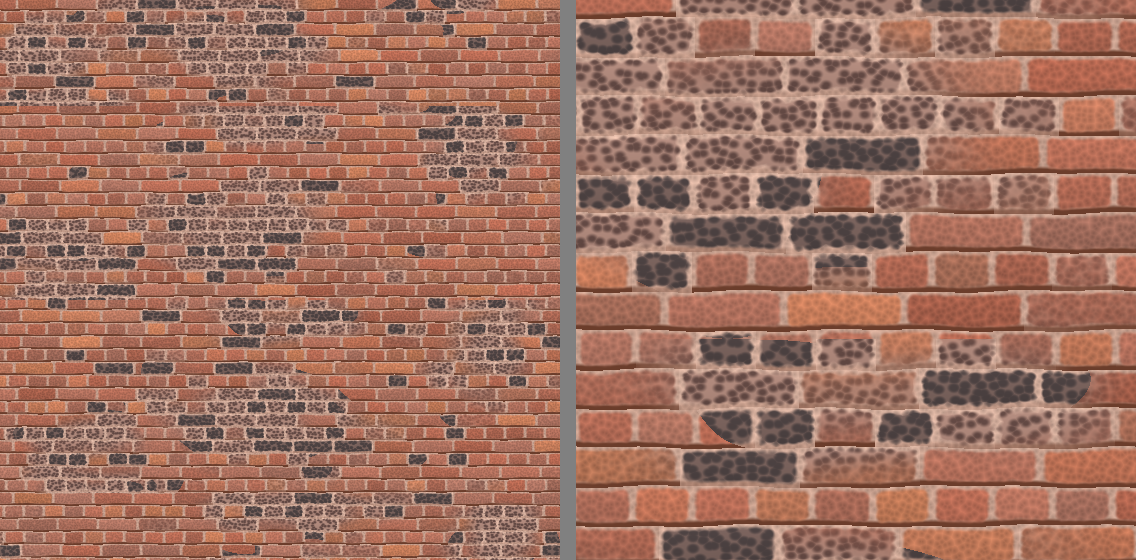
Left: the whole. Right: its middle third, enlarged.
This texture is drawn by a Shadertoy shader. Its source:

```glsl
// Weathered brick wall: alternating long and short courses, pale joints, sooty worn patches.

const float COURSES = 43.0;
const float LONG_BRICKS = 14.0;
const float SHORT_BRICKS = 28.0;

const vec3 CLAY_RED = vec3(0.72, 0.41, 0.32);
const vec3 CLAY_ORANGE = vec3(0.78, 0.49, 0.35);
const vec3 CLAY_PINK = vec3(0.66, 0.46, 0.40);
const vec3 WORN_DARK = vec3(0.38, 0.28, 0.26);
const vec3 WORN_PALE = vec3(0.68, 0.53, 0.48);
const vec3 SOOT = vec3(0.29, 0.25, 0.25);
const vec3 MORTAR = vec3(0.84, 0.69, 0.62);
const vec3 JOINT_SHADE = vec3(0.42, 0.24, 0.17);

float hash(vec2 p) {
    vec3 q = fract(vec3(p.xyx) * 0.1031);
    q += dot(q, q.yzx + 33.33);
    return fract((q.x + q.y) * q.z);
}

// Distance to the nearest scattered point, about 0 to 1.
float cellular(vec2 p) {
    vec2 cell = floor(p);
    float nearest = 2.0;
    for (int y = -1; y <= 1; y++) {
        for (int x = -1; x <= 1; x++) {
            vec2 c = cell + vec2(x, y);
            vec2 point = c + vec2(hash(c), hash(c + 71.7));
            nearest = min(nearest, distance(p, point));
        }
    }
    return nearest;
}

float roundedBox(vec2 p, vec2 halfSize, float radius) {
    vec2 d = abs(p) - halfSize + radius;
    return length(max(d, 0.0)) + min(max(d.x, d.y), 0.0) - radius;
}

// Worn patches recur in bands, each band shifted sideways (xy centre, zw radius).
float wearField(vec2 uv) {
    const vec4 patches[5] = vec4[5](
        vec4(0.42, 0.41, 0.22, 0.10), vec4(0.84, 0.28, 0.10, 0.12),
        vec4(0.10, 0.44, 0.16, 0.06), vec4(0.13, 0.53, 0.15, 0.04),
        vec4(0.48, 0.22, 0.19, 0.05));
    vec2 q = vec2(uv.x, 1.0 - uv.y);
    q -= vec2(0.033, 0.345) * floor((q.y - 0.19) / 0.345);
    float wear = 0.0;
    for (int i = 0; i < 5; i++) {
        vec2 d = (q - patches[i].xy) / patches[i].zw;
        wear = max(wear, exp(-1.5 * dot(d, d)));
    }
    float ripple = sin(uv.x * 31.0 + 2.0 * sin(uv.y * 23.0)) * sin(uv.y * 41.0 + uv.x * 9.0);
    return clamp(wear + 0.13 * ripple, 0.0, 1.0);
}

vec3 brickFace(vec2 id, float worn, float sooty, float grain, float fineGrain) {
    vec3 clay = mix(CLAY_RED, CLAY_PINK, hash(id + 5.3) * 0.8);
    clay = mix(clay, CLAY_ORANGE, smoothstep(0.6, 1.0, hash(id + 19.1)));
    clay *= 0.86 + 0.16 * hash(id + 43.0) + 0.26 * (fineGrain - 0.35);
    float speckle = smoothstep(0.15, 0.70, grain);
    vec3 weathered = mix(WORN_DARK, WORN_PALE, speckle);
    vec3 charred = mix(SOOT, WORN_PALE, 0.45 * speckle * speckle);
    return mix(mix(clay, weathered, worn), charred, sooty);
}

void mainImage(out vec4 fragColor, in vec2 fragCoord) {
    vec2 uv = fragCoord / iResolution.xy;
    float pixel = COURSES / iResolution.y;

    // Slightly uneven courses
    vec2 p = uv;
    p.y += 0.0007 * sin(uv.x * 37.0 + uv.y * 90.0) + 0.0004 * sin(uv.x * 113.0);
    float rowCoord = p.y * COURSES - 0.21;
    float row = floor(rowCoord);
    bool isLong = mod(row, 2.0) < 0.5;

    // Brick cell, measured in course heights
    float count = isLong ? LONG_BRICKS : SHORT_BRICKS;
    float column = p.x * count - (isLong ? 0.44 : 0.29) + 0.24 * (hash(vec2(row, 8.0)) - 0.5);
    vec2 id = vec2(floor(column), row);
    vec2 size = vec2(COURSES / count, 1.0);
    vec2 local = (vec2(fract(column), fract(rowCoord)) - 0.5) * size;

    // Wear chosen per brick, guided by the broad patches
    float field = wearField(uv);
    float worn = smoothstep(0.45, 0.85, 0.75 * field + 0.6 * hash(id + 2.7));
    float sooty = step(1.0 - (0.03 + 0.32 * field), hash(id + 91.0));
    float grain = cellular(uv * vec2(150.0, 190.0));
    float fineGrain = cellular(uv * 260.0 + 17.0);

    // Outline with chipped edges
    vec2 halfSize = 0.5 * size - vec2(0.08 + 0.04 * hash(id + 3.0), 0.10);
    float edge = roundedBox(local - vec2(0.0, 0.02), halfSize, 0.16);
    edge += 0.09 * (grain - 0.4) * (0.5 + worn);
    float soft = max(0.06, pixel * 0.7);
    float face = 1.0 - smoothstep(-soft, soft, edge);

    // Shade falls in the joint just below each brick
    float below = 1.0 - smoothstep(-0.43, -0.30, local.y);
    float weathering = max(worn, 0.8 * sooty);
    float shade = below * (0.95 - 0.75 * weathering) + 0.14 * (1.0 - weathering);
    vec3 joint = mix(MORTAR * (0.88 + 0.25 * fineGrain), JOINT_SHADE, clamp(shade, 0.0, 1.0));

    // Faces catch a little light along the top
    vec3 brick = brickFace(id, worn, sooty, grain, fineGrain);
    brick *= 1.0 + 0.12 * local.y;
    fragColor = vec4(clamp(mix(joint, brick, face), 0.0, 1.0), 1.0);
}
```
